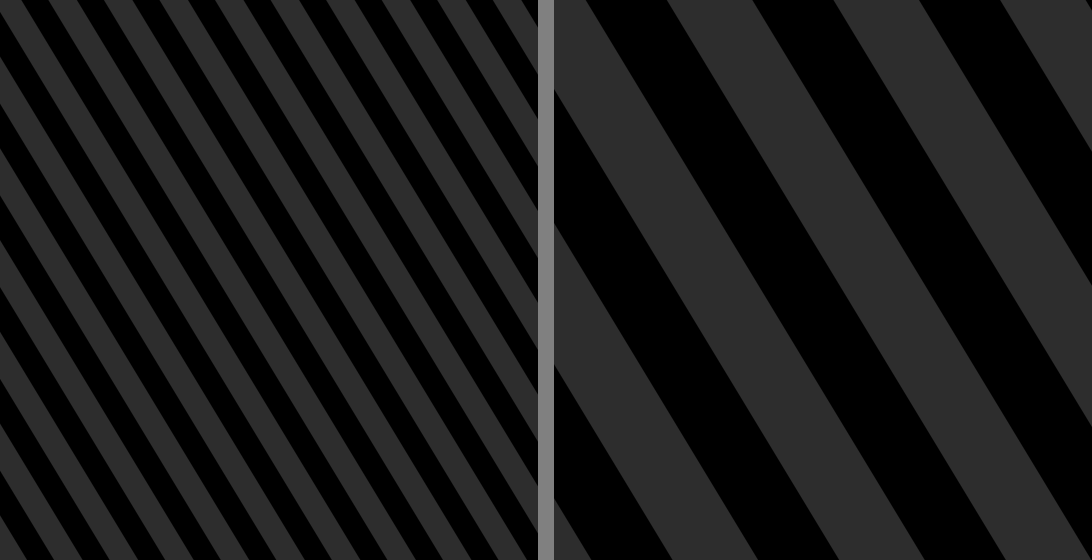
Left, the full canvas; right, a detail of the centre.
Reproduce this pattern procedurally as a Shadertoy shader.

```glsl
// Signed distance to a band of given half width, repeated along one axis
float repeatedBand(float position, float period, float halfWidth) {
    float offset = (fract(position / period + 0.5) - 0.5) * period;
    return abs(offset) - halfWidth;
}

void mainImage(out vec4 fragColor, in vec2 fragCoord) {
    vec2 uv = fragCoord / iResolution.y;
    float pixel = 1.0 / iResolution.y;

    // Horizontal position after shearing, so each stripe falls to the right
    float across = uv.x - 0.6055 * (1.0 - uv.y);
    float band = repeatedBand(across - 0.1118, 0.0992, 0.02545);

    // Convert to perpendicular distance and smooth over one pixel
    float edgeDistance = band / length(vec2(1.0, 0.6055));
    float stripe = 1.0 - smoothstep(-0.7 * pixel, 0.7 * pixel, edgeDistance);

    vec3 black = vec3(0.0);
    vec3 charcoal = vec3(0.1765);
    fragColor = vec4(mix(black, charcoal, stripe), 1.0);
}
```
